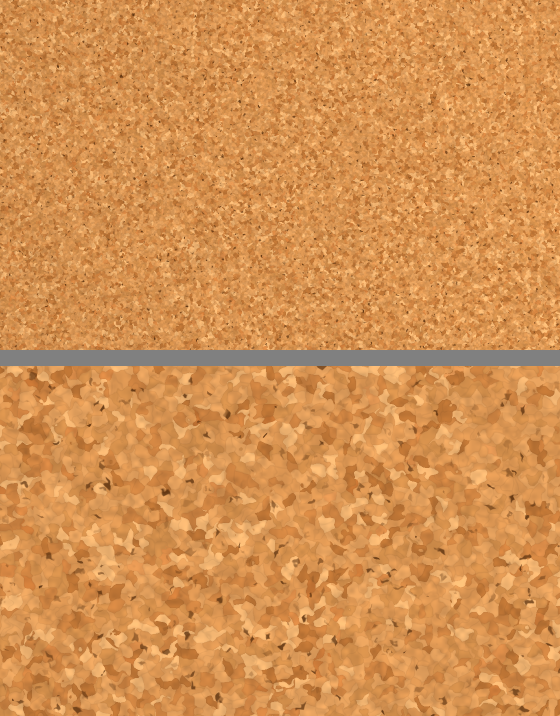
Top, the full canvas; bottom, a detail of the centre.
Reproduce this texture procedurally as a Shadertoy shader.

```glsl
const float GRAINS = 104.0;       // granules per canvas height
const float SPECKS = 84.0;        // speck cells per canvas height
const float SPECK_CHANCE = 0.27;
const float FIBRE_SCALE = 190.0;
const float FIBRE_DEPTH = 0.16;
const float SEAM_DEPTH = 0.05;
const float CLUMP_DEPTH = 0.035;
const float SIDE_LIGHT = 0.05;
const float GRAIN_CONTRAST = 0.78;
const float EXPOSURE = 1.02;
const int SAMPLES = 2;            // per axis

const vec3 UMBER = vec3(0.69, 0.41, 0.17);
const vec3 TAN = vec3(0.77, 0.48, 0.23);
const vec3 OCHRE = vec3(0.80, 0.54, 0.28);
const vec3 CORK = vec3(0.85, 0.58, 0.32);
const vec3 HONEY = vec3(0.89, 0.63, 0.37);
const vec3 CREAM = vec3(0.96, 0.73, 0.47);
const vec3 RUST = vec3(0.80, 0.43, 0.17);
const vec3 BARK = vec3(0.34, 0.18, 0.05);

float hash(vec2 p) {
    return fract(sin(dot(p, vec2(127.1, 311.7))) * 43758.5453);
}

vec2 hash2(vec2 p) {
    return vec2(hash(p), hash(p + 57.3));
}

float noise(vec2 p) {
    vec2 i = floor(p), f = fract(p);
    f = f * f * (3.0 - 2.0 * f);
    return mix(mix(hash(i), hash(i + vec2(1, 0)), f.x),
               mix(hash(i + vec2(0, 1)), hash(i + vec2(1, 1)), f.x), f.y);
}

mat2 rotation(float a) {
    return mat2(cos(a), sin(a), -sin(a), cos(a));
}

// Picks a granule colour according to its share of the area
vec3 grainColour(float pick) {
    if (pick < 0.06) return UMBER;
    if (pick < 0.20) return TAN;
    if (pick < 0.37) return OCHRE;
    if (pick < 0.65) return CORK;
    if (pick < 0.89) return HONEY;
    return CREAM;
}

// Ragged granules: stretched, turned cells with faint seams
vec3 granules(vec2 p) {
    p *= GRAINS;
    p += 0.8 * vec2(noise(p * 1.7), noise(p * 1.7 + 31.0));
    vec2 cell = floor(p), nearestId = cell;
    float nearest = 9.0, second = 9.0;
    for (int y = -1; y <= 1; y++)
    for (int x = -1; x <= 1; x++) {
        vec2 id = cell + vec2(x, y);
        vec2 d = rotation(6.283 * hash(id + 9.1)) * (id + hash2(id) - p);
        float dist = length(d * vec2(0.75, 1.3));
        if (dist < nearest) {
            second = nearest;
            nearest = dist;
            nearestId = id;
        } else {
            second = min(second, dist);
        }
    }
    vec3 colour = grainColour(hash(nearestId + 21.7));
    colour = mix(colour, RUST, 0.5 * step(0.95, hash(nearestId + 43.9)));
    colour = mix(CORK, colour, GRAIN_CONTRAST);
    float seam = 1.0 - smoothstep(0.0, 0.25, second - nearest);
    return colour * (1.0 - SEAM_DEPTH * seam);
}

// Scattered dark chips of bark with jagged outlines
float barkSpecks(vec2 p) {
    p = rotation(0.6) * p * SPECKS;
    p += 0.45 * vec2(noise(p * 3.1), noise(p * 3.1 + 47.0));
    vec2 cell = floor(p);
    float cover = 0.0;
    for (int y = -1; y <= 1; y++)
    for (int x = -1; x <= 1; x++) {
        vec2 id = cell + vec2(x, y);
        vec2 d = rotation(6.283 * hash(id + 305.2)) * (id + hash2(id + 300.0) - p);
        float size = mix(0.12, 0.36, hash(id + 377.0));
        float shape = dot(abs(d), vec2(0.75, 1.3)) / size;
        float present = step(hash(id + 313.4), SPECK_CHANCE);
        float dark = hash(id + 361.8);
        float strength = mix(0.2, 1.0, dark * dark);
        cover = max(cover, present * strength * (1.0 - smoothstep(0.6, 1.3, shape)));
    }
    return cover;
}

vec3 corkboard(vec2 p, float across) {
    vec3 colour = granules(p);
    float fibre = noise(p * FIBRE_SCALE) - 0.5;
    float clump = noise(p * 24.0) + 0.5 * noise(p * 7.0 + 11.0) - 0.75;
    float light = EXPOSURE + FIBRE_DEPTH * fibre + CLUMP_DEPTH * clump;
    light += SIDE_LIGHT * (across - 0.5);
    return mix(colour * light, BARK, 0.9 * barkSpecks(p));
}

void mainImage(out vec4 fragColor, in vec2 fragCoord) {
    vec3 sum = vec3(0.0);
    for (int j = 0; j < SAMPLES; j++)
    for (int i = 0; i < SAMPLES; i++) {
        vec2 offset = (vec2(i, j) + 0.5) / float(SAMPLES) - 0.5;
        vec2 pos = fragCoord + offset;
        sum += corkboard(pos / iResolution.y, pos.x / iResolution.x);
    }
    fragColor = vec4(sum / float(SAMPLES * SAMPLES), 1.0);
}
```
